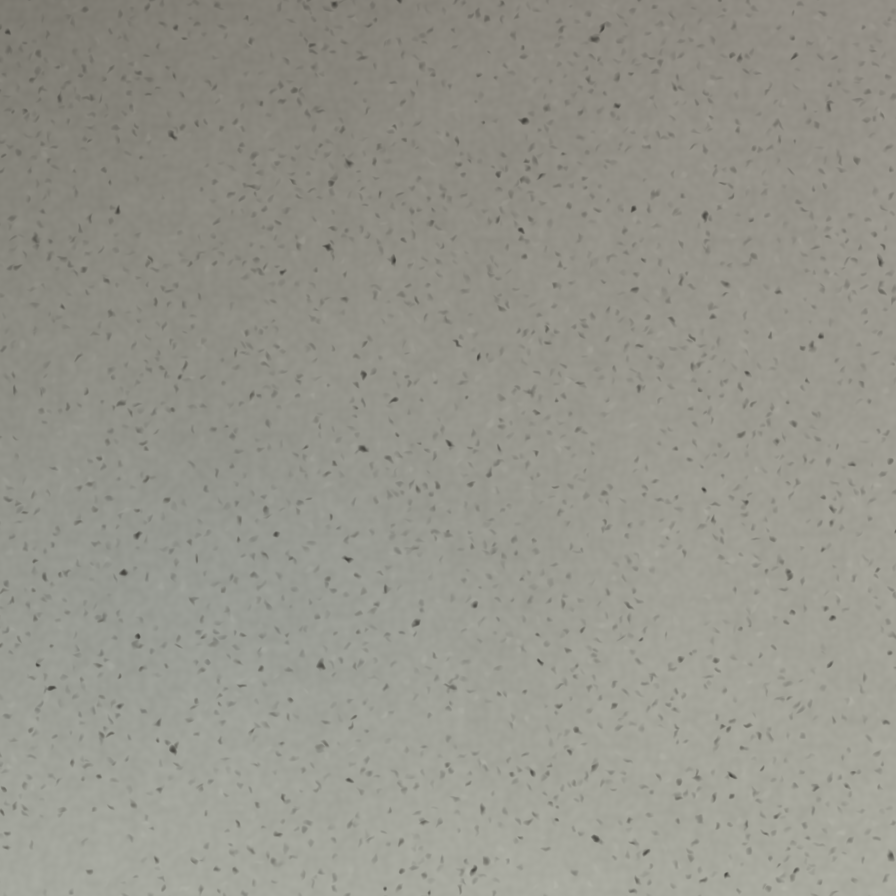
Write a Shadertoy shader that draws this texture.

```glsl
vec3 hash3(vec3 p) {
    p = fract(p * vec3(0.1031, 0.1030, 0.0973));
    p += dot(p, p.yxz + 33.33);
    return fract((p.xxy + p.yxx) * p.zyx);
}

float gradientNoise(vec2 p) {
    vec2 i = floor(p), f = fract(p);
    vec2 u = f * f * f * (f * (f * 6.0 - 15.0) + 10.0);
    float corner[4];
    for (int k = 0; k < 4; k++) {
        vec2 o = vec2(k & 1, k >> 1);
        float a = 6.2832 * hash3(vec3(i + o, 7.0)).x;
        corner[k] = dot(vec2(cos(a), sin(a)), f - o);
    }
    return mix(mix(corner[0], corner[1], u.x), mix(corner[2], corner[3], u.x), u.y);
}

// Scattered slanted flecks, one candidate per cell; returns coverage
float flecks(vec2 uv, float cells, float seed, float size, float density) {
    vec2 home = floor(uv * cells);
    float cover = 0.0;
    for (int y = -1; y <= 1; y++)
    for (int x = -1; x <= 1; x++) {
        vec2 cell = home + vec2(x, y);
        vec3 place = hash3(vec3(cell, seed));
        vec3 form = hash3(vec3(cell, seed + 19.0));
        vec2 center = (cell + place.xy) / cells;
        float cluster = density + 0.6 * gradientNoise(center * 7.0 + seed)
                      + 0.6 * gradientNoise(center * 19.0 + seed);
        if (place.z > cluster) continue;

        // Lean follows a broad drift, with a wide random spread
        float lean = 0.9 + 2.2 * gradientNoise(center * 5.0) + 2.2 * (form.x - 0.5);
        if (hash3(vec3(cell, seed + 41.0)).x < 0.4) lean += 1.3;
        vec2 along = vec2(cos(lean), sin(lean));
        vec2 d = uv - center;
        vec2 q = vec2(dot(d, along), dot(d, vec2(-along.y, along.x)));
        vec2 radius = size * vec2(mix(0.0032, 0.0064, form.y), mix(0.0024, 0.0034, form.z));
        float strength = mix(0.3, 1.0, pow(hash3(vec3(cell, seed + 63.0)).y, 1.6));
        cover = max(cover, strength * (1.0 - smoothstep(0.1, 1.3, length(q / radius))));
    }
    return cover;
}

void mainImage(out vec4 fragColor, in vec2 fragCoord) {
    vec2 uv = fragCoord / iResolution.xy;

    // Uneven light: dim warm top left, pale greenish bottom
    vec3 bottom = mix(vec3(0.648, 0.656, 0.620), vec3(0.664, 0.666, 0.624), uv.x);
    vec3 top = mix(vec3(0.488, 0.478, 0.444), vec3(0.575, 0.560, 0.527), uv.x);
    vec3 color = mix(bottom, top, uv.y);
    vec2 glow = (uv - vec2(0.25, 0.34)) / vec2(0.3, 0.2);
    color += vec3(-0.009, 0.0, 0.008) * exp(-dot(glow, glow));

    // Faint mottling and soft surface grain
    color += 0.012 * gradientNoise(uv * 6.0) + 0.014 * gradientNoise(uv * 38.0);
    color += 0.022 * gradientNoise(uv * 110.0);

    // Ragged outlines for the flecks
    vec2 bent = uv + 0.0030 * vec2(gradientNoise(uv * 140.0), gradientNoise(uv * 140.0 + 50.0));

    // Pale chips, then faint and dark flecks
    color += 0.030 * flecks(bent, 40.0, 5.0, 1.2, 0.35);
    color *= 1.0 - 0.20 * flecks(bent, 62.0, 11.0, 1.0, 0.42);
    color = mix(color, vec3(0.35, 0.345, 0.315), 0.80 * flecks(bent, 42.0, 23.0, 0.95, 0.46));
    color = mix(color, vec3(0.24, 0.235, 0.215), 0.95 * flecks(bent, 21.0, 31.0, 1.05, 0.36));

    fragColor = vec4(color, 1.0);
}
```
